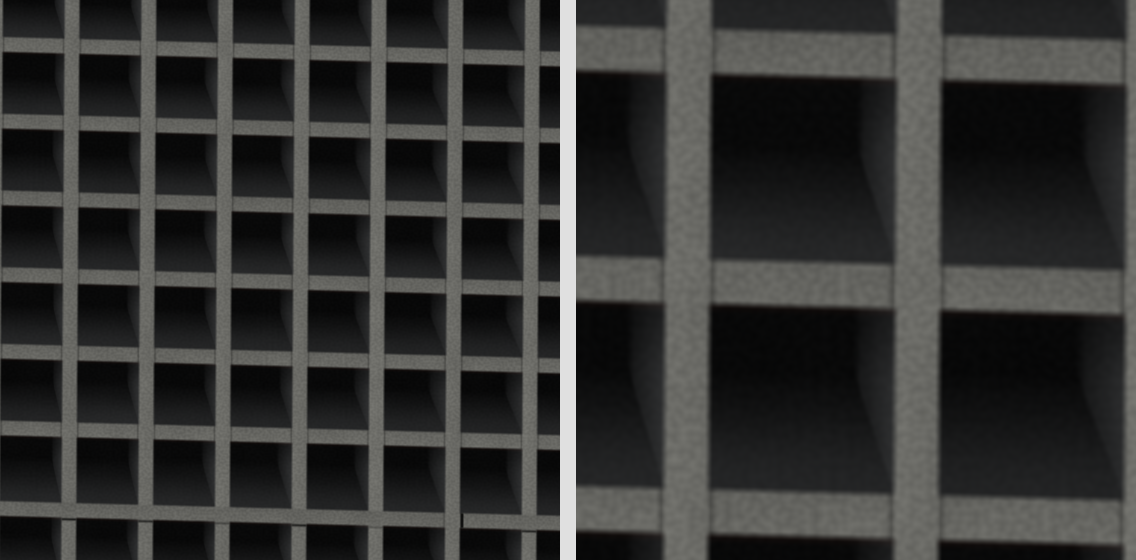
Left, the full canvas; right, a detail of the centre.
This pattern is drawn by a three.js fragment shader. Its source:

```glsl
varying vec2 vUv;

const float HALF_BAR = 0.096; // half a bar width, in cells
const float SOFT = 0.021;     // edge softness, in cells
const float JOINT_ROW = 6.0;  // row whose rail runs over the uprights
const float LONG_POST = 5.0;  // upright that cuts through that rail

float hash(vec2 p) {
  return fract(sin(dot(p, vec2(127.1, 311.7))) * 43758.55);
}

vec2 gradient(vec2 p) {
  float a = 6.28318 * hash(p);
  return vec2(cos(a), sin(a));
}

float gradientNoise(vec2 p) {
  vec2 i = floor(p);
  vec2 f = p - i;
  vec2 w = f * f * f * (f * (f * 6.0 - 15.0) + 10.0);
  vec2 e = vec2(1.0, 0.0);
  float low = mix(dot(gradient(i), f), dot(gradient(i + e.xy), f - e.xy), w.x);
  float high = mix(dot(gradient(i + e.yx), f - e.yx), dot(gradient(i + e.xx), f - e.xx), w.x);
  return mix(low, high, w.y);
}

float band(float d, float halfWidth, float soft) {
  return 1.0 - smoothstep(halfWidth - soft, halfWidth + soft, abs(d));
}

float isIndex(float a, float b) {
  return 1.0 - step(0.5, abs(a - b));
}

// Tilted grid: x counts uprights, y counts rails downward, whole at bar centres
vec2 gridCoord(vec2 p) {
  float down = 1.0 - p.y;
  float u = (p.x - 0.129 + 0.0065 * down) / 0.137;
  float v = (down - 0.0792 - 0.0262 * p.x) / 0.137;
  return vec2(u, v - 0.05 * smoothstep(5.2, 5.8, v));
}

// Recess with a black back, a sloping floor and a right-hand wall
vec3 recess(vec2 q, vec2 corner, float variation) {
  vec2 depth = (q - corner) / (1.0 - corner);
  float floorTone = mix(0.045, 0.145, smoothstep(-0.1, 1.0, depth.y));
  float wallTone = mix(0.085, 0.185, clamp(depth.x, 0.0, 1.0));
  wallTone *= mix(0.65, 1.0, smoothstep(0.0, 0.45, q.y));
  float onFloor = smoothstep(-0.12, 0.12, depth.y);
  float onWall = smoothstep(-0.15, 0.15, depth.x);
  float side = smoothstep(-0.1, 0.1, depth.x - depth.y);
  float tone = mix(0.032, floorTone, onFloor);
  tone = mix(tone, wallTone, onWall * side);
  tone *= 0.94 + 0.12 * variation;
  vec3 colour = tone * vec3(0.98, 1.0, 1.02);
  // Warm fringe under the rail
  return colour + vec3(0.035, 0.012, 0.006) * band(q.y - 0.01, 0.02, 0.03);
}

vec3 barColour(float shade, float index, float grain) {
  float tone = 0.407 + 0.02 * (hash(vec2(index, 3.7)) - 0.5);
  return (tone + shade + grain) * vec3(1.0, 1.0, 0.955);
}

void main() {
  vec2 grid = gridCoord(vUv);
  vec2 bar = floor(grid + 0.5);
  vec2 offset = grid - bar;
  vec2 cell = floor(grid);

  // Fine grain and broad unevenness
  float fine = gradientNoise(vUv * vec2(190.0, 210.0));
  float broad = gradientNoise(vUv * 24.0 + 7.0);
  float grain = 0.05 * fine + 0.022 * broad;

  // Recesses, turning more open toward the lower right
  vec2 q = (fract(grid) - HALF_BAR) / (1.0 - 2.0 * HALF_BAR);
  vec2 corner = vec2(0.85 - 0.13 * vUv.x, 0.34 + 0.12 * vUv.y);
  corner += 0.04 * (hash(cell) - 0.5);
  vec3 colour = recess(q, corner, hash(cell + 19.0)) + 0.25 * grain;

  // Bars
  float upright = band(offset.x, HALF_BAR, SOFT);
  float rail = band(offset.y, HALF_BAR, SOFT);
  vec3 uprightColour = barColour(0.012 - 0.1 * offset.x, bar.x, grain);
  float railShade = -0.012 + 0.15 * offset.y;
  vec3 railColour = barColour(railShade, bar.y + 31.0, grain);

  // Layering, with dark contact lines where rails meet uprights
  float joint = isIndex(bar.y, JOINT_ROW);
  float post = isIndex(bar.x, LONG_POST);
  float railOver = joint * (1.0 - post);
  float contact = band(abs(offset.x) - HALF_BAR - 0.01, 0.012, 0.02);
  railColour *= 1.0 - 0.28 * contact * (1.0 - railOver);
  vec3 uprightFirst = mix(mix(colour, railColour, rail), uprightColour, upright);
  vec3 railFirst = mix(mix(colour, uprightColour, upright), railColour, rail);
  colour = mix(uprightFirst, railFirst, railOver);

  // Gaps under the joint rail and beside the long upright
  float gapDepth = mix(0.25, 0.8, hash(vec2(bar.x, 8.3)));
  float gap = railOver * upright * band(offset.y - 0.117, 0.014, 0.02) * gapDepth;
  float slit = joint * post * rail * band(offset.x - 0.125, 0.017, 0.016);
  colour *= 1.0 - max(gap, 0.88 * slit);

  gl_FragColor = vec4(clamp(colour, 0.0, 1.0), 1.0);
}
```
